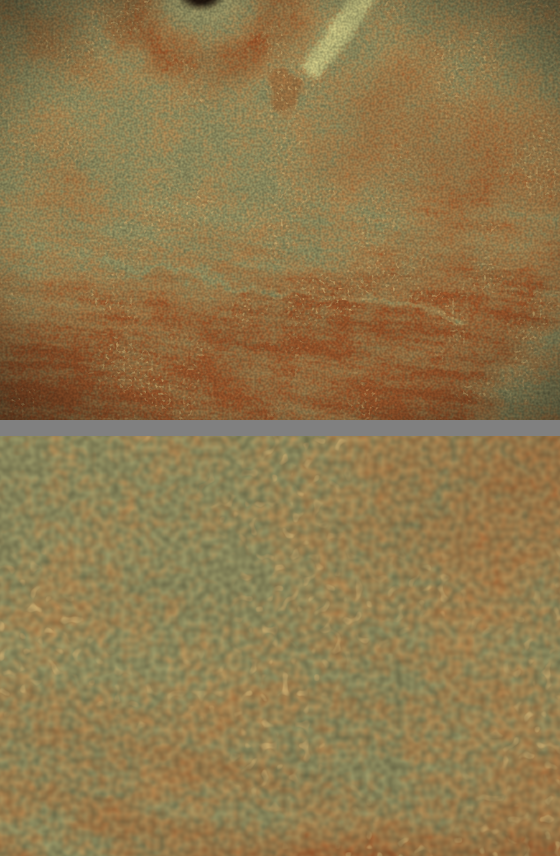
Top, the full canvas; bottom, a detail of the centre.
Write a WebGL 2 fragment shader that draws this texture.

```glsl
#version 300 es
precision highp float;
// Weathered metal: sage patina worn through to rust, with a pale scrape and a dark hole.
// Broad soft zones set the rust amount; gradient noise breaks them into blotches,
// slanted streaks and fine grain, and a four-colour ramp tints the result.
uniform vec2 u_resolution;
out vec4 fragColor;

const vec3 SAGE  = vec3(0.535, 0.530, 0.360);
const vec3 TAN   = vec3(0.580, 0.480, 0.300);
const vec3 OCHRE = vec3(0.560, 0.405, 0.235);
const vec3 RUST  = vec3(0.520, 0.290, 0.145);
const vec3 PALE  = vec3(0.730, 0.720, 0.480);
const vec3 FLECK = vec3(0.700, 0.600, 0.390);
const vec3 HOLE  = vec3(0.120, 0.080, 0.050);

mat2 rotation(float a) {
  return mat2(cos(a), sin(a), -sin(a), cos(a));
}

// Unit gradient for a lattice cell
vec2 cellGradient(vec2 cell) {
  uvec2 q = uvec2(ivec2(cell)) * uvec2(1597u, 3812u) + 7919u;
  uint h = (q.x ^ (q.y >> 1u) ^ (q.y << 9u)) * 747796u + 28913u;
  h = (h ^ (h >> 15u)) * 277803u;
  h = (h ^ (h >> 13u)) * 92821u;
  float a = float((h >> 8u) & 65535u) / 65536.0 * 6.2832;
  return vec2(cos(a), sin(a));
}

float gradientNoise(vec2 p) {
  vec2 i = floor(p), f = p - i;
  vec2 w = f * f * f * (f * (f * 6.0 - 15.0) + 10.0);
  vec2 e = vec2(1.0, 0.0);
  float a = dot(cellGradient(i), f);
  float b = dot(cellGradient(i + e.xy), f - e.xy);
  float c = dot(cellGradient(i + e.yx), f - e.yx);
  float d = dot(cellGradient(i + e.xx), f - e.xx);
  return mix(mix(a, b, w.x), mix(c, d, w.x), w.y);
}

float fbm(vec2 p, int octaves, float gain) {
  float sum = 0.0, amp = 1.0;
  for (int i = 0; i < octaves; i++) {
    sum += amp * gradientNoise(p);
    p = p * 2.03 + vec2(17.3, 9.1);
    amp *= gain;
  }
  return sum;
}

// Soft elliptical spot, tilted by an angle
float softSpot(vec2 p, vec2 center, vec2 radii, float angle) {
  vec2 q = rotation(-angle) * (p - center) / radii;
  return exp(-dot(q, q));
}

float segmentDistance(vec2 p, vec2 a, vec2 b) {
  vec2 ab = b - a;
  return length(p - a - ab * clamp(dot(p - a, ab) / dot(ab, ab), 0.0, 1.0));
}

// Broad layout of the rust, 0 to about 1
float rustZones(vec2 p) {
  float lower = 1.0 - smoothstep(0.13, 0.46, p.y - 0.09 * p.x);
  float right = 0.75 * softSpot(p, vec2(1.14, 0.60), vec2(0.34, 0.20), -0.35);
  float slope = 0.60 * softSpot(p, vec2(0.90, 0.72), vec2(0.28, 0.09), 0.95);
  float left = 0.42 * softSpot(p, vec2(0.16, 0.57), vec2(0.10, 0.13), 0.4);
  float upperLeft = 0.55 * softSpot(p, vec2(0.12, 0.91), vec2(0.17, 0.05), -0.7);
  float ring = (length(p - vec2(0.49, 1.02)) - 0.175) / 0.065;
  float arc = 0.85 * exp(-ring * ring);
  float corner = smoothstep(1.08, 1.20, p.x - 0.6 * p.y) * (1.0 - smoothstep(0.28, 0.42, p.y));
  float zone = max(max(lower, arc), max(right, slope));
  return max(zone, max(left, upperLeft)) * (1.0 - 0.9 * corner);
}

vec3 patinaRamp(float t) {
  vec3 c = mix(SAGE, TAN, clamp(t * 3.0, 0.0, 1.0));
  c = mix(c, OCHRE, clamp(t * 3.0 - 1.0, 0.0, 1.0));
  return mix(c, RUST, clamp(t * 3.0 - 2.0, 0.0, 1.0));
}

void main() {
  vec2 uv = gl_FragCoord.xy / u_resolution;
  vec2 p = gl_FragCoord.xy / u_resolution.y;
  vec2 warp = vec2(fbm(p * 7.0, 4, 0.6), fbm(p * 7.0 + 31.0, 4, 0.6));
  vec2 q = p + 0.045 * warp;

  // Rust amount from zones, blotches, streaks and grain
  float blotch = fbm(p * 9.0 + 5.0, 5, 0.72);
  float streak = fbm(rotation(0.12) * p * vec2(3.5, 26.0), 4, 0.65);
  float speck = fbm(p * 85.0 + 50.0, 2, 0.8);
  float grain = gradientNoise(p * 165.0 + 80.0);
  float low = 1.0 - smoothstep(0.35, 0.70, p.y);
  float zone = rustZones(q);
  float rust = 0.10 + 0.70 * zone + 0.27 * blotch + 0.30 * low * streak + 0.30 * speck;

  // Smooth rust lobe below the scrape
  float lobe = 1.0 - smoothstep(0.035, 0.058, length((q - vec2(0.67, 0.775)) * vec2(1.0, 0.9)));
  rust = mix(rust, 0.68 + 0.1 * speck, 0.85 * lobe);

  // Long thin scratch
  float scratch = segmentDistance(q, vec2(0.25, 0.37), vec2(1.10, 0.25));
  rust -= 0.28 * (1.0 - smoothstep(0.002, 0.013, scratch));
  vec3 color = patinaRamp(rust);

  // Clustered pale flecks
  float cluster = smoothstep(-0.10, 0.45, fbm(p * 5.0 + 12.0, 3, 0.6));
  float fleck = smoothstep(0.18, 0.45, gradientNoise(p * 120.0 + 140.0));
  color = mix(color, FLECK, 0.65 * fleck * cluster);

  // Pale scrape with a ragged edge
  float scrape = segmentDistance(p, vec2(0.75, 0.84), vec2(0.89, 1.04)) + 0.012 * warp.x + 0.010 * speck;
  color = mix(color, PALE, 0.85 * (1.0 - smoothstep(0.014, 0.040, scrape)));

  // Hole with a worn green rim
  float hole = length((p - vec2(0.48, 1.015)) * vec2(1.0, 1.3)) + 0.012 * warp.y;
  color = mix(color, SAGE * 1.06, 0.75 * (1.0 - smoothstep(0.07, 0.125, hole)));
  color = mix(color, HOLE, 1.0 - smoothstep(0.025, 0.062, hole));

  // Tone: grain, soft mottling and darkened corners
  float tone = 1.02 + 0.22 * grain + 0.10 * speck + 0.07 * blotch;
  float vignette = 1.0 - 0.42 * smoothstep(0.42, 0.76, length(uv - 0.5));
  fragColor = vec4(color * tone * vignette, 1.0);
}
```
